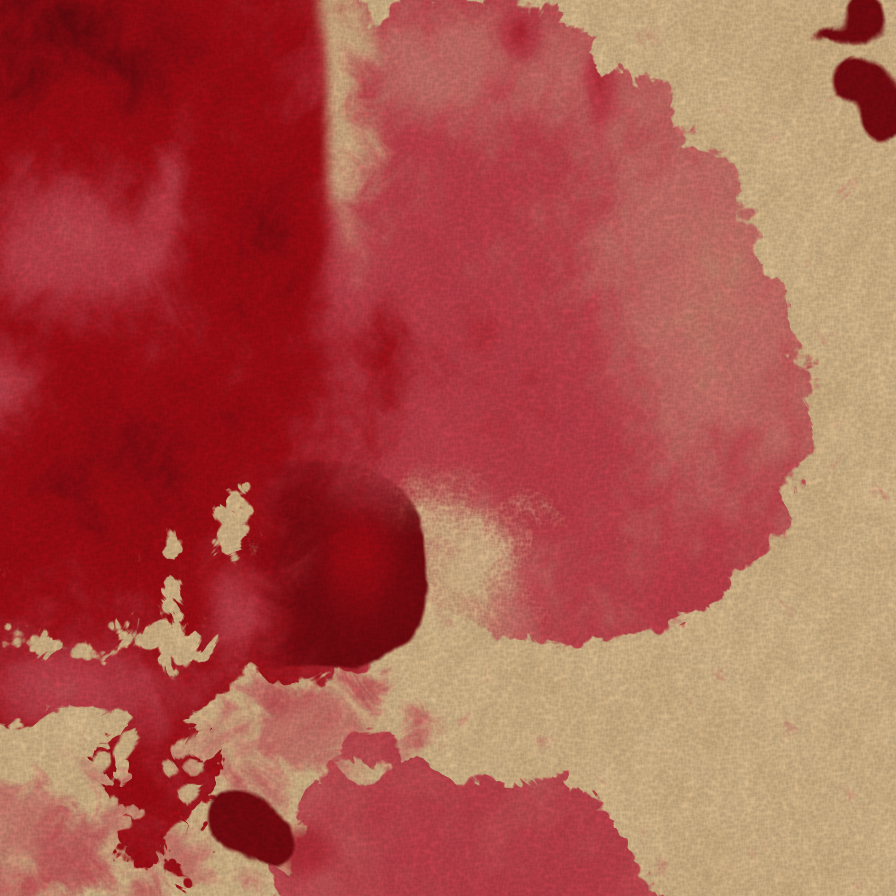
Write a WebGL 1 fragment shader that draws this texture.

```glsl
precision highp float;
// Crimson and rose ink washes with ragged edges soaking into tan fibrous paper.
uniform vec2 u_resolution;

vec2 hash2(vec2 p) {
  return fract(sin(vec2(dot(p, vec2(127.1, 311.7)), dot(p, vec2(269.5, 183.3)))) * 43758.5);
}

// Distance to the nearest scattered point
float cell(vec2 p) {
  vec2 base = floor(p), f = fract(p);
  float nearest = 2.0;
  for (int y = -1; y <= 1; y++) {
    for (int x = -1; x <= 1; x++) {
      vec2 o = vec2(float(x), float(y));
      vec2 d = o + hash2(base + o) - f;
      nearest = min(nearest, dot(d, d));
    }
  }
  return sqrt(nearest);
}

// Layered warped sines, roughly -1 to 1
float cloud(vec2 p) {
  float sum = 0.0, amp = 0.5;
  for (int i = 0; i < 5; i++) {
    p += 0.55 * sin(p.yx * 1.3 + vec2(1.7, 4.1));
    sum += amp * sin(p.x) * cos(p.y);
    p = mat2(1.45, 1.05, -1.05, 1.45) * p + 2.3;
    amp *= 0.6;
  }
  return sum;
}

float ellipse(vec2 p, vec2 c, vec2 r) { return (length((p - c) / r) - 1.0) * min(r.x, r.y); }

float bump(vec2 p, vec2 c, vec2 r) {
  vec2 q = (p - c) / r;
  return exp(-dot(q, q));
}

float fill(float d) { return 1.0 - smoothstep(-0.003, 0.003, d); }

// Rounded union of two shapes
float merge(float a, float b) {
  float h = max(0.03 - abs(a - b), 0.0);
  return min(a, b) - h * h * 8.0;
}

// Pigment strength from pale pink to near black red
vec3 ink(float t) {
  vec3 c = mix(vec3(0.75, 0.58, 0.45), vec3(0.74, 0.41, 0.38), smoothstep(0.0, 0.25, t));
  c = mix(c, vec3(0.70, 0.23, 0.27), smoothstep(0.25, 0.5, t));
  c = mix(c, vec3(0.58, 0.04, 0.07), smoothstep(0.5, 0.8, t));
  return mix(c, vec3(0.33, 0.03, 0.05), smoothstep(0.8, 1.05, t));
}

void main() {
  vec2 p = gl_FragCoord.xy / u_resolution;
  float mist = cloud(p * 13.0);
  float fine = cloud(p * 48.0 + 7.0);
  float rag = cell(p * 15.0 + 0.3 * fine) + 0.5 * cell(p * 36.0) + 0.3 * cell(p * 85.0) - 0.85;
  float fibre = cell(p * vec2(330.0, 150.0) + fine) + cell(p * vec2(120.0, 270.0) - fine) - 1.0;
  float crease = cell(p * vec2(55.0, 26.0) + 1.5 * mist) - 0.5;
  float rough = 0.03 * rag + 0.015 * fine;
  vec3 col = vec3(0.785, 0.67, 0.505) + vec3(0.03, 0.04, 0.04) * (0.5 * fine + 0.3 * mist);

  // Large rose lobe
  vec2 q = p - vec2(0.586, 0.632);
  float lobe = length(q) - 0.322 + 0.045 * cos(2.0 * (atan(q.y, q.x) - 0.54)) + rough;
  lobe -= 0.035 * bump(p, vec2(0.52, 1.0), vec2(0.1, 0.08));

  // Crimson field with a drip column below
  float field = max(p.x - 0.41, 0.2 + 0.05 * smoothstep(0.2, 0.3, p.x) - p.y) + 0.8 * rough;
  field = min(field, ellipse(p, vec2(0.175, 0.17), vec2(0.05, 0.13)) + 1.8 * rough);

  // Bare flecks eaten into the lower field
  float bare = ellipse(p, vec2(0.263, 0.408), vec2(0.02, 0.025));
  bare = min(bare, ellipse(p, vec2(0.191, 0.391), vec2(0.012)));
  bare = min(bare, ellipse(p, vec2(0.195, 0.34), vec2(0.008, 0.018)));
  bare = min(bare, ellipse(p, vec2(0.185, 0.284), vec2(0.034, 0.014)));
  bare = min(bare, ellipse(p, vec2(0.065, 0.279), vec2(0.02, 0.008)));
  field = max(field, -(bare + 1.1 * rough));
  float scatter = cell(p * 24.0 + 0.35 * fine) - 0.24;
  field = max(field, -(0.05 * scatter + 0.16 * smoothstep(0.18, 0.31, p.y)));

  // Soft pale gaps: upper slot and lower notch
  float tilt = p.x + 0.11 * (p.y - 1.0) + 0.01 * mist;
  float slot = smoothstep(0.34, 0.365, tilt) * (1.0 - smoothstep(0.37, 0.44, p.x + 0.03 * fine));
  slot *= smoothstep(0.68, 0.84, p.y + 0.03 * mist);
  float notch = bump(p, vec2(0.5, 0.36), vec2(0.085, 0.14)) + 0.35 * fine + 0.3 * rag + 0.15 * fibre;
  notch = smoothstep(0.2, 1.0, notch) * (1.0 - smoothstep(0.43, 0.5, p.y));
  float wash = fill(min(lobe, field)) * (1.0 - 0.93 * slot) * (1.0 - 0.9 * notch);

  // Tone across the wash
  float spread = 0.06 * smoothstep(0.75, 0.55, p.y);
  float tone = mix(0.46, 0.75, 1.0 - smoothstep(0.35 - spread, 0.43 + spread, p.x + 0.03 * mist));
  tone += 0.08 * mist + 0.06 * fine + 0.07 * crease;
  tone += 0.16 * bump(p, vec2(0.43, 0.61), vec2(0.03, 0.08)) + 0.1 * bump(p, vec2(0.54, 0.6), vec2(0.16, 0.2));
  tone += 0.1 * bump(p, vec2(0.12, 0.47), vec2(0.16, 0.12)) + 0.08 * bump(p, vec2(0.29, 0.78), vec2(0.08, 0.18));
  tone += 0.17 * bump(p, vec2(0.03, 0.96), vec2(0.18, 0.11)) + 0.25 * bump(p, vec2(0.67, 0.91), vec2(0.014, 0.04));
  tone += 0.25 * bump(p, vec2(0.58, 0.96), vec2(0.02, 0.03));
  tone -= 0.27 * bump(p, vec2(0.08, 0.73), vec2(0.1, 0.06)) + 0.16 * bump(p, vec2(0.03 + 0.2 * p.y, 0.79), vec2(0.02, 0.1));
  tone -= 0.18 * bump(p, vec2(0.0, 0.57), vec2(0.06)) + 0.2 * bump(p, vec2(0.39, 0.71), vec2(0.035, 0.1));
  tone -= 0.3 * bump(p, vec2(0.79, 0.69), vec2(0.12, 0.19)) + 0.18 * bump(p, vec2(0.55, 0.93), vec2(0.2, 0.08));
  tone -= 0.2 * bump(p, vec2(0.26, 0.31), vec2(0.04, 0.06)) + 0.28 * bump(p, vec2(0.07, 0.23), vec2(0.09, 0.04));
  tone -= 0.35 * bump(p, vec2(0.52, 0.35), vec2(0.07, 0.09));
  col = mix(col, ink(tone), wash);

  // Mottled stains, then the lower rose pool
  float stain = bump(p, vec2(0.02, 0.06), vec2(0.25, 0.08)) + bump(p, vec2(0.34, 0.19), vec2(0.13, 0.06));
  stain = smoothstep(0.3, 0.9, stain + 0.5 * fine - 0.4 * rag);
  col = mix(col, ink(0.25 + 0.2 * mist + 0.1 * fine), 0.85 * stain * (1.0 - wash));
  float pool = max(p.y - 0.128 - 0.012 * sin(p.x * 18.0 - 6.5), p.x - 0.736 + 0.57 * p.y);
  pool = max(pool, 0.31 + 0.4 * p.y - p.x) + 1.2 * rough;
  pool = min(pool, ellipse(p, vec2(0.42, 0.17), vec2(0.026, 0.02)) + rough);
  col = mix(col, ink(0.45 + 0.06 * mist + 0.04 * fine), fill(pool));

  // Dense blots with cleaner edges
  vec2 b = abs(p - vec2(0.35, 0.365)) - vec2(0.04, 0.03);
  float blot = length(max(b, 0.0)) - 0.083 + 0.01 * mist;
  float feather = smoothstep(0.27, 0.36, p.x + 0.02 * fine) * smoothstep(0.5, 0.4, p.y + 0.03 * mist);
  col = mix(col, ink(0.95 - 0.13 * bump(p, vec2(0.4, 0.38), vec2(0.04, 0.06))), fill(blot) * feather);
  col = mix(col, ink(0.62), 0.9 * smoothstep(0.01, -0.02, ellipse(p, vec2(0.34, 0.05), vec2(0.035, 0.03))));
  vec2 w = p + 0.006 * vec2(mist, fine);
  float drop = merge(ellipse(w, vec2(0.268, 0.085), vec2(0.036)), ellipse(w, vec2(0.3, 0.06), vec2(0.026)));
  drop = min(drop, merge(ellipse(w, vec2(0.955, 0.912), vec2(0.028, 0.022)), ellipse(w, vec2(0.985, 0.875), vec2(0.024, 0.03))));
  drop = min(drop, merge(ellipse(w, vec2(0.965, 0.985), vec2(0.02, 0.024)), ellipse(w, vec2(0.925, 0.958), vec2(0.02, 0.006))));
  col = mix(col, ink(0.94), fill(drop));

  // Fibres and creases over everything
  gl_FragColor = vec4(col * (1.0 + 0.11 * fibre + 0.05 * crease), 1.0);
}
```
